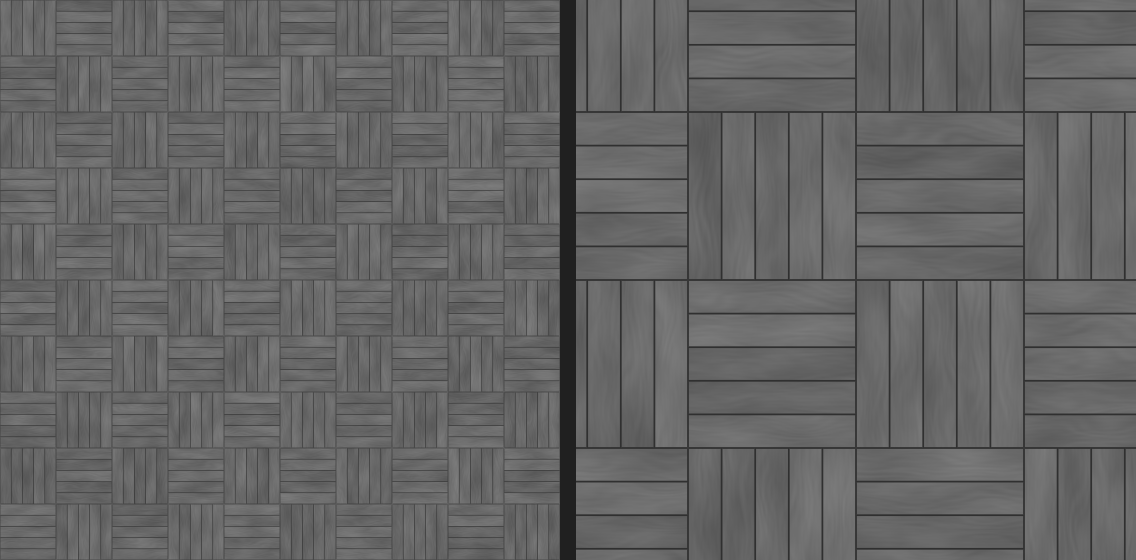
Left, the full canvas; right, a detail of the centre.
Write a Shadertoy shader that draws this texture.

```glsl
// Basket-weave parquet: a 10 by 10 checker of square tiles, each laid with five
// grey planks whose direction alternates. Every plank gets its own random tone,
// soft stretched blotches and fine wavy grain; thin dark seams divide them.

const float TILES = 10.0;          // tiles across and down
const float PLANKS = 5.0;          // planks in each tile
const float SEAM_WIDTH = 0.00105;  // in canvas units
const vec3 SEAM_COLOR = vec3(0.19);
const vec3 WOOD_COLOR = vec3(0.411);

vec2 hash2(vec2 p) {
    vec3 q = fract(p.xyx * vec3(0.1031, 0.1030, 0.0973));
    q += dot(q, q.yzx + 33.33);
    return fract((q.xx + q.yz) * q.zy);
}

// Dot product of a random unit gradient with the offset from its lattice point
float cornerSlope(vec2 cell, vec2 offset) {
    float angle = 6.28318 * hash2(cell).x;
    return dot(vec2(cos(angle), sin(angle)), offset);
}

float gradientNoise(vec2 p) {
    vec2 cell = floor(p), f = fract(p);
    vec2 u = f * f * f * (f * (f * 6.0 - 15.0) + 10.0);
    vec2 e = vec2(1.0, 0.0);
    float low = mix(cornerSlope(cell, f), cornerSlope(cell + e, f - e), u.x);
    float high = mix(cornerSlope(cell + e.yx, f - e.yx),
                     cornerSlope(cell + e.xx, f - e.xx), u.x);
    return mix(low, high, u.y);
}

// Share of a pixel covered by a line at the given distance
float lineCoverage(float distance, float width, float pixel) {
    float overlap = (0.5 * (width + pixel) - abs(distance)) / pixel;
    return clamp(overlap, 0.0, min(1.0, width / pixel));
}

// Distance to the nearest whole number
float seamDistance(float x) {
    return abs(x - round(x));
}

// Brightness offset of the wood; p.x runs along the plank, p.y counts planks across
float woodShade(vec2 p, vec2 plankId) {
    vec2 seed = hash2(plankId + 7.0);
    vec2 q = p + floor(seed * 200.0) + seed.yx;
    float tone = (seed.x - 0.5) * 0.054;
    float blotch = gradientNoise(q * vec2(2.0, 1.1)) * 0.075;
    float warp = gradientNoise(q * vec2(2.5, 1.6) + 31.0);
    float grain = gradientNoise(vec2(q.x * 3.0, q.y * 7.0 + warp * 4.0)) * 0.026;
    float fiber = gradientNoise(q * vec2(9.0, 13.0) + 67.0) * 0.014;
    return tone + blotch + grain + fiber;
}

void mainImage(out vec4 fragColor, in vec2 fragCoord) {
    float pixel = 1.0 / iResolution.y;
    vec2 grid = fragCoord * pixel * TILES;
    vec2 tile = floor(grid);
    vec2 local = fract(grid);

    // Turn every other tile so that x always follows the planks
    bool upright = mod(tile.x + tile.y, 2.0) > 0.5;
    vec2 plank = (upright ? local.yx : local) * vec2(1.0, PLANKS);
    vec2 plankId = vec2(tile.x * PLANKS + floor(plank.y), tile.y);

    vec3 color = WOOD_COLOR + woodShade(plank, plankId);

    // Seams beside the planks and at their ends
    float side = seamDistance(plank.y) / (TILES * PLANKS);
    float end = seamDistance(plank.x) / TILES;
    float seam = max(lineCoverage(side, SEAM_WIDTH, pixel),
                     lineCoverage(end, SEAM_WIDTH, pixel));
    color = mix(color, SEAM_COLOR, seam);

    fragColor = vec4(color, 1.0);
}
```
